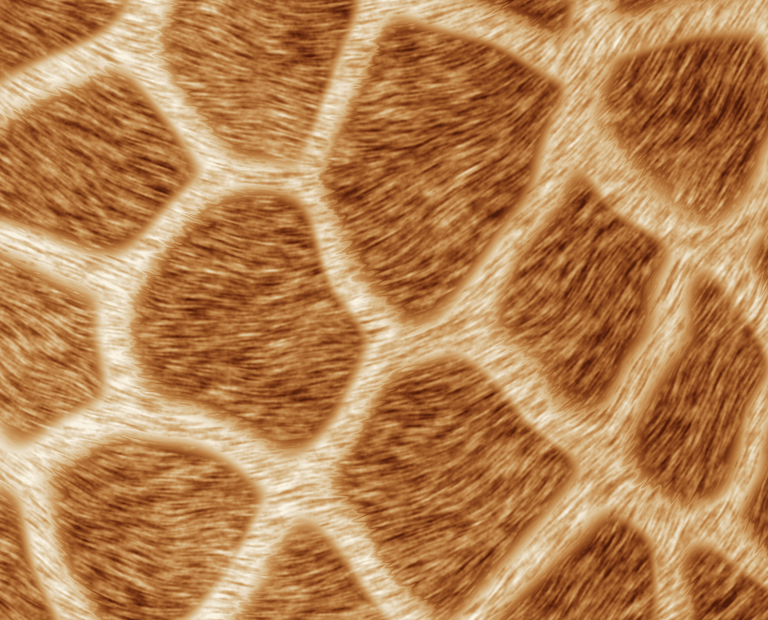
A WebGL 1 fragment shader for this texture:

```glsl
precision highp float;
// Giraffe coat: brown patches split by diagonal cream bands, covered in combed short fur.
uniform vec2 u_resolution;

#define PATCHES 2.7        // patches per canvas height
#define TILT 0.68          // rotation of the patch layout, in radians
#define JITTER 0.74        // irregularity of the patch layout
#define BAND 0.083         // half width of the cream bands, in patch units
#define ROUNDING 24.0      // lower is rounder patch corners
#define RAGGED 0.02        // how far hairs of either colour cross an edge
#define HAIR_FINE 245.0    // hairs per canvas height
#define HAIR_CLUMP 95.0    // tufts per canvas height
#define HAIR_STEP 0.0033   // sampling distance along a hair
#define HAIR_CONTRAST 10.5

float hash(vec2 c) {
  return fract(sin(dot(c, vec2(127.1, 311.7))) * 43758.5453);
}

float noise(vec2 p) {
  vec2 c = floor(p), f = fract(p);
  f = f * f * (3.0 - 2.0 * f);
  return mix(mix(hash(c), hash(c + vec2(1.0, 0.0)), f.x),
             mix(hash(c + vec2(0.0, 1.0)), hash(c + 1.0), f.x), f.y);
}

mat2 rotation(float a) {
  return mat2(cos(a), sin(a), -sin(a), cos(a));
}

// Combing direction: falling gently at the left, rising steeply at the right.
vec2 hairDirection(vec2 p) {
  float a = mix(-0.3, 0.92, smoothstep(0.1, 1.05, p.x - 0.35 * p.y + 0.08));
  a += 0.6 * (noise(p * 3.3 + 4.0) - 0.5);
  a += 0.5 * (noise(p * 13.0 + 9.0) - 0.5);
  return vec2(cos(a), sin(a));
}

// Noise averaged along the combing direction gives strands, centred on zero.
float hairStrands(vec2 p, vec2 dir) {
  mat2 turn = rotation(-0.5);
  float sum = 0.0;
  for (int i = -4; i <= 4; i++) {
    vec2 q = turn * (p + dir * float(i) * HAIR_STEP);
    sum += 0.72 * noise(q * HAIR_FINE) + 0.28 * noise(q * HAIR_CLUMP + 37.0);
  }
  return (sum / 9.0 - 0.5) * HAIR_CONTRAST;
}

vec2 patchCentre(vec2 cell) {
  vec2 r = vec2(hash(cell + 3.7), hash(cell + 51.3));
  return cell + 0.5 + JITTER * (r - 0.5);
}

// Rounded distance from the nearest border between patches.
float borderDistance(vec2 p) {
  vec2 home = floor(p), nearest = vec2(9.0);
  for (int j = -1; j <= 1; j++)
    for (int i = -1; i <= 1; i++) {
      vec2 r = patchCentre(home + vec2(float(i), float(j))) - p;
      if (dot(r, r) < dot(nearest, nearest)) nearest = r;
    }
  float sum = 0.0;
  for (int j = -2; j <= 2; j++)
    for (int i = -2; i <= 2; i++) {
      vec2 r = patchCentre(home + vec2(float(i), float(j))) - p;
      vec2 gap = r - nearest;
      if (dot(gap, gap) > 0.0001)
        sum += exp(-ROUNDING * dot(0.5 * (r + nearest), normalize(gap)));
    }
  return -log(sum) / ROUNDING;
}

// Fur colours from deep shadow (-1) to sunlit cream (6).
vec3 furColour(float t) {
  vec3 c = mix(vec3(0.31, 0.11, 0.04), vec3(0.47, 0.21, 0.08), clamp(t + 1.0, 0.0, 1.0));
  c = mix(c, vec3(0.60, 0.33, 0.14), clamp(t, 0.0, 1.0));
  c = mix(c, vec3(0.71, 0.46, 0.23), clamp(t - 1.0, 0.0, 1.0));
  c = mix(c, vec3(0.79, 0.59, 0.36), clamp(t - 2.0, 0.0, 1.0));
  c = mix(c, vec3(0.85, 0.73, 0.55), clamp(t - 3.0, 0.0, 1.0));
  c = mix(c, vec3(0.91, 0.85, 0.75), clamp(t - 4.0, 0.0, 1.0));
  return mix(c, vec3(0.98, 0.95, 0.88), clamp(t - 5.0, 0.0, 1.0));
}

void main() {
  vec2 p = gl_FragCoord.xy / u_resolution.y;
  vec2 dir = hairDirection(p);
  float hair = hairStrands(p, dir);

  // Patch layout: wavy, tilted, and tighter towards the right
  vec2 q = p + 0.04 * (vec2(noise(p * 9.0), noise(p * 9.0 + 20.0)) - 0.5);
  q += dir * hair * 0.004;
  q.x += 0.14 * q.x * q.x;
  float edge = borderDistance(rotation(TILT) * q * PATCHES + vec2(2.3, 5.6));
  edge += RAGGED * hair;
  float width = BAND * mix(0.65, 1.35, noise(p * 4.0 + 11.0));
  float cream = 1.0 - smoothstep(width - 0.032, width + 0.032, edge);

  // Tones: darker and redder to the right, with pale flecks inside patches
  float side = smoothstep(0.1, 1.2, p.x);
  float mottle = noise(p * 6.0 + 8.0) - 0.5;
  float fleck = smoothstep(0.72, 0.95, noise(p * vec2(11.0, 16.0) + 60.0));
  float patchTone = mix(1.85, 0.85, side) + 1.1 * mottle + 0.9 * fleck;
  float creamTone = mix(4.8, 3.65, side) + 0.6 * mottle;
  float tone = mix(patchTone + hair, creamTone + 0.85 * hair, cream);
  gl_FragColor = vec4(furColour(tone), 1.0);
}
```
